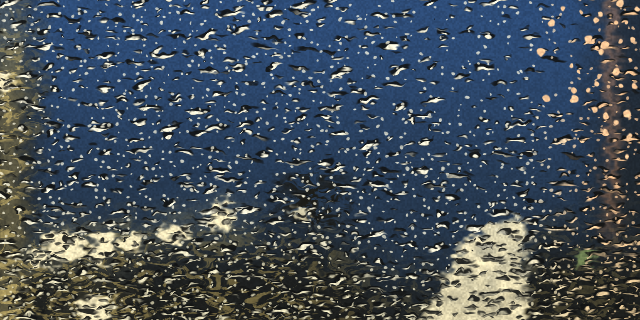
Reproduce this texture procedurally as a Shadertoy shader.

```glsl
// Rain on a window at dusk: blurred sky, dark ground and warm lights lie behind
// layers of jittered elliptical drops with dark bodies and bright lower glints.
// Stretched noise breaks up the lights and adds wet glitter near the ground.

const vec3 SKY_TOP = vec3(0.18, 0.30, 0.47);
const vec3 SKY_LOW = vec3(0.145, 0.21, 0.29);
const vec3 GROUND = vec3(0.11, 0.11, 0.095);
const vec3 OLIVE = vec3(0.54, 0.48, 0.29);
const vec3 CREAM = vec3(1.0, 0.98, 0.88);
const vec3 PEACH = vec3(1.0, 0.80, 0.60);
const vec3 DROP_DARK = vec3(0.07, 0.075, 0.075);
const vec2 BIG_CELL = vec2(0.100, 0.054);
const vec2 MID_CELL = vec2(0.052, 0.032);
const vec2 SPECK_CELL = vec2(0.029, 0.023);
const vec2 BOKEH_CELL = vec2(0.050, 0.050);
const float GRAIN = 0.10;

// Street lights: centre x, centre y, radius
const vec3 LAMPS[8] = vec3[8](
    vec3(0.69, 0.315, 0.045), vec3(0.535, 0.275, 0.043),
    vec3(0.415, 0.240, 0.036), vec3(0.32, 0.222, 0.045),
    vec3(0.205, 0.23, 0.055), vec3(0.0, 0.74, 0.042),
    vec3(0.30, 0.02, 0.055), vec3(0.13, 0.19, 0.03));

float hash(vec2 p) {
    vec3 q = fract(vec3(p.xyx) * 0.1031);
    q += dot(q, q.yzx + 33.33);
    return fract((q.x + q.y) * q.z);
}

vec2 hash2(vec2 p) {
    return vec2(hash(p), hash(p + 57.3));
}

float noise(vec2 p) {
    vec2 i = floor(p), f = fract(p);
    f = f * f * (3.0 - 2.0 * f);
    return mix(mix(hash(i), hash(i + vec2(1, 0)), f.x),
               mix(hash(i + vec2(0, 1)), hash(i + 1.0), f.x), f.y);
}

float fbm(vec2 p) {
    return 0.55 * noise(p) + 0.3 * noise(p * 2.1 + 7.0) + 0.15 * noise(p * 4.3 + 19.0);
}

// Soft ellipse coverage
float blob(vec2 q, vec2 size, float soft) {
    float d = (length(q / size) - 1.0) * size.y;
    return 1.0 - smoothstep(-soft, soft, d);
}

// Returns (dark body, bright glint) of one scattered layer; bend 0 keeps drops plain
vec2 drops(vec2 p, vec2 cell, float seed, float amount, vec2 shape, float bend, float soft) {
    vec2 id = floor(p / cell), cover = vec2(0.0);
    for (int j = -1; j <= 1; j++)
    for (int i = -1; i <= 1; i++) {
        vec2 k = id + vec2(i, j), key = k + seed;
        if (hash(key + 3.7) > amount) continue;
        vec2 r = hash2(key + 11.0), s = hash2(key + 29.0);
        vec2 q = p - (k + 0.1 + 0.8 * r) * cell;
        vec2 size = cell * shape * mix(vec2(0.45, 0.6), vec2(1.15), bend > 0.0 ? s : s.xx);
        q.y -= q.x * (s.y - 0.4) * 0.45 * bend;
        q.y += size.y * 0.45 * bend * sin(q.x / size.x * 1.8 + r.x * 6.28);
        float body = blob(q, size, soft);
        vec2 shift = vec2((r.y - 0.5) * 0.8, -0.45) * size;
        float glint = blob(q - shift, size * vec2(0.4 + 0.4 * s.x, 0.5), soft);
        cover = max(cover, vec2(body, glint * smoothstep(0.0, 0.4, s.y)));
    }
    return cover;
}

// Bright panel with a slanted left side and a ragged outline
float litPanel(vec2 p) {
    float left = p.x - mix(1.33, 1.47, p.y / 0.3);
    float top = 0.26 + 0.45 * (p.x - 1.46) - p.y;
    float d = min(min(left, 1.645 - p.x), min(top, 0.32 - p.y));
    return smoothstep(-0.018, 0.018, d);
}

void mainImage(out vec4 fragColor, in vec2 fragCoord) {
    vec2 p = fragCoord / iResolution.y;
    p.x *= 2.0 * iResolution.y / iResolution.x;
    float soft = max(0.0016, 0.6 / iResolution.y);
    vec2 warp = vec2(noise(p * vec2(22, 34)), noise(p * vec2(20, 38) + 40.0)) - 0.5;
    vec2 ripple = vec2(noise(p * vec2(60, 95)), noise(p * vec2(55, 90) + 40.0)) - 0.5;
    vec2 w = p + warp * 0.04 + ripple * 0.035;
    float wet = fbm(p * vec2(42, 85) + warp * 3.0);

    // Sky, ground and side shadows
    vec3 col = mix(SKY_LOW, SKY_TOP, smoothstep(0.2, 1.0, p.y));
    float rim = 0.33 - 0.12 * smoothstep(1.0, 1.25, p.x) + 0.14 * smoothstep(1.5, 1.75, p.x);
    float ground = 1.0 - smoothstep(rim - 0.26, rim + 0.09, w.y);
    float leftSide = (1.0 - smoothstep(0.04, 0.18, w.x)) * (1.0 - 0.5 * smoothstep(0.72, 0.95, p.y));
    float rightSide = smoothstep(1.75, 1.95, w.x) * 0.6;
    float smudge = (1.0 - smoothstep(0.3, 1.1, length((w - vec2(0.98, 0.36)) / vec2(0.16, 0.14))))
                 * smoothstep(0.62, 0.38, wet);
    float dark = max(max(ground * 0.9, leftSide * 0.85), max(rightSide, smudge));
    col = mix(col, GROUND, dark);

    // Wet streaks and glitter of reflected light
    float low = max(ground * (1.0 - 0.55 * smoothstep(0.8, 1.2, p.x)), leftSide * 0.85);
    col = mix(col, OLIVE, smoothstep(0.48, 0.66, wet) * low * 0.75);
    col += OLIVE * 0.45 * exp(-pow((w.x - 0.03) / 0.06, 2.0)) * leftSide;
    col += vec3(0.26, 0.15, 0.07) * exp(-pow((w.x - 1.91) / 0.025, 2.0))
         * smoothstep(0.15, 0.4, p.y);

    // Lamps, panel and the small green lamp
    float light = litPanel(w) * (0.7 + 0.3 * noise(p * 28.0));
    for (int i = 0; i < 8; i++) {
        vec2 q = (w - LAMPS[i].xy) * vec2(0.85, 1.0);
        float r = length(q) / LAMPS[i].z;
        light = max(light, 1.0 - smoothstep(0.6, 1.1, r));
        col += OLIVE * 0.2 * exp(-r * r * 0.4);
    }
    light = max(light, 0.8 * blob(w - vec2(0.94, 0.335), vec2(0.035, 0.012), 0.008));
    col = mix(col, CREAM * vec3(0.98, 0.95, 0.86), light);
    col = mix(col, vec3(0.5, 0.58, 0.36), blob(w - vec2(1.836, 0.2), vec2(0.038, 0.025), 0.01) * 0.8);

    // Rain layers, thinner towards the upper right
    float density = mix(0.95, 0.5, smoothstep(0.8, 1.5, p.x) * smoothstep(0.4, 0.8, p.y));
    vec2 bent = p + ripple * 0.012;
    vec2 big = drops(bent, BIG_CELL, 5.0, density * 0.85, vec2(0.33, 0.17), 1.0, soft);
    vec2 mid = drops(bent, MID_CELL, 71.0, density * 0.85, vec2(0.32, 0.18), 0.8, soft);
    vec2 low2 = drops(bent, MID_CELL * 0.9, 301.0, max(ground, light) * 0.9, vec2(0.36, 0.19), 0.8, soft);
    float speck = drops(p + ripple * 0.006, SPECK_CELL, 133.0, density * 0.6, vec2(0.18, 0.19), 0.0, soft).x;
    vec3 glintTint = mix(CREAM, PEACH, smoothstep(1.6, 1.9, p.x));
    glintTint = mix(glintTint, vec3(0.88, 0.84, 0.64), ground * 0.5);
    col = mix(col, DROP_DARK, max(max(big.x, low2.x), mid.x * 0.8) * 0.9);
    float glint = max(max(big.y, mid.y * 0.92), max(low2.y * 0.8, speck * 0.72));
    col = mix(col, glintTint, glint * (1.0 - 0.5 * light));

    // Round lights scattered at the upper right
    float area = smoothstep(1.6, 1.95, p.x) * smoothstep(0.45, 0.8, p.y);
    vec2 bokeh = drops(p + ripple * 0.006, BOKEH_CELL, 211.0, area * 0.9, vec2(0.22), 0.0, soft * 1.6);
    col = mix(col, PEACH * 1.05, bokeh.x * 0.95);

    col *= 1.0 + GRAIN * 2.0 * (noise(p * 190.0) - 0.5);
    fragColor = vec4(clamp(col, 0.0, 1.0), 1.0);
}
```
